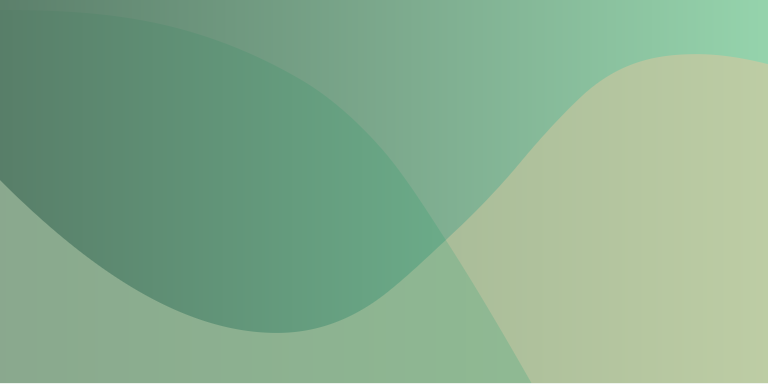
Give the GLSL for this background, as a Shadertoy shader.

```glsl
// Overlapping translucent hills in soft greens: a dark slope falling from the
// left and a pale wave that dips and then rises to the right. Each outline is
// a cubic Hermite curve, and each region is filled by a horizontal gradient.

// Canvas units: x runs 0..2, y runs 0..1.
const vec2 CANVAS = vec2(2.0, 1.0);

// Sky gradient, three stops
const vec3 SKY_LEFT  = vec3(0.360, 0.500, 0.420);
const vec3 SKY_MID   = vec3(0.485, 0.660, 0.550);
const vec3 SKY_RIGHT = vec3(0.585, 0.830, 0.675);

// Two-stop gradients, the hill ones ending where the outlines cross
const float CROSSING_X = 1.161;
const vec3 HILL_LEFT  = vec3(0.345, 0.495, 0.410);
const vec3 HILL_RIGHT = vec3(0.420, 0.670, 0.535);
const vec3 OVERLAP_LEFT  = vec3(0.540, 0.660, 0.555);
const vec3 OVERLAP_RIGHT = vec3(0.558, 0.717, 0.573);
const vec3 WAVE_LEFT  = vec3(0.665, 0.740, 0.600);
const vec3 WAVE_RIGHT = vec3(0.742, 0.803, 0.645);

// Thin pale line along the bottom
const vec3 RIM_COLOR = vec3(0.94, 0.96, 0.94);
const float RIM_HEIGHT = 0.0025;

// Outline knots: x, height, slope
const int HILL_KNOTS = 6;
const vec3 HILL[HILL_KNOTS] = vec3[HILL_KNOTS](
    vec3(0.000, 0.974, 0.00), vec3(0.391, 0.943, -0.20),
    vec3(0.781, 0.794, -0.58), vec3(0.990, 0.617, -1.12),
    vec3(1.161, 0.375, -1.55), vec3(1.458, -0.128, -1.77));

const int WAVE_KNOTS = 8;
const vec3 WAVE[WAVE_KNOTS] = vec3[WAVE_KNOTS](
    vec3(0.000, 0.531, -1.00), vec3(0.721, 0.133, 0.00),
    vec3(1.010, 0.240, 0.80), vec3(1.161, 0.375, 0.93),
    vec3(1.354, 0.576, 1.20), vec3(1.510, 0.745, 0.95),
    vec3(1.815, 0.859, 0.00), vec3(2.000, 0.833, -0.25));

// Height of the cubic between two knots, held constant outside them
float hermite(vec3 a, vec3 b, float x) {
    float span = b.x - a.x;
    float t = clamp((x - a.x) / span, 0.0, 1.0);
    float s = 1.0 - t;
    return a.y * s * s * (1.0 + 2.0 * t) + b.y * t * t * (3.0 - 2.0 * t)
         + span * t * s * (a.z * s - b.z * t);
}

float hillHeight(float x) {
    float height = HILL[0].y;
    for (int i = 0; i < HILL_KNOTS - 1; i++)
        if (x >= HILL[i].x) height = hermite(HILL[i], HILL[i + 1], x);
    return height;
}

float waveHeight(float x) {
    float height = WAVE[0].y;
    for (int i = 0; i < WAVE_KNOTS - 1; i++)
        if (x >= WAVE[i].x) height = hermite(WAVE[i], WAVE[i + 1], x);
    return height;
}

// Coverage of the region where d is positive, softened over one pixel
float coverage(float d) {
    float pixel = max(length(vec2(dFdx(d), dFdy(d))), 1e-5);
    return clamp(0.5 + d / pixel, 0.0, 1.0);
}

void mainImage(out vec4 fragColor, in vec2 fragCoord) {
    vec2 p = fragCoord / iResolution.xy * CANVAS;
    float hillMask = coverage(hillHeight(p.x) - p.y);
    float waveMask = coverage(waveHeight(p.x) - p.y);

    // Gradients
    vec3 sky = p.x < 1.0 ? mix(SKY_LEFT, SKY_MID, p.x)
                         : mix(SKY_MID, SKY_RIGHT, p.x - 1.0);
    float hillBlend = p.x / CROSSING_X;
    vec3 hill = mix(HILL_LEFT, HILL_RIGHT, hillBlend);
    vec3 overlap = mix(OVERLAP_LEFT, OVERLAP_RIGHT, hillBlend);
    float waveBlend = (p.x - CROSSING_X) / (CANVAS.x - CROSSING_X);
    vec3 wave = mix(WAVE_LEFT, WAVE_RIGHT, waveBlend);

    // Layers
    vec3 behind = mix(sky, hill, hillMask);
    vec3 front = mix(wave, overlap, hillMask);
    vec3 color = mix(behind, front, waveMask);
    color = mix(color, RIM_COLOR, coverage(RIM_HEIGHT - p.y));

    fragColor = vec4(color, 1.0);
}
```
